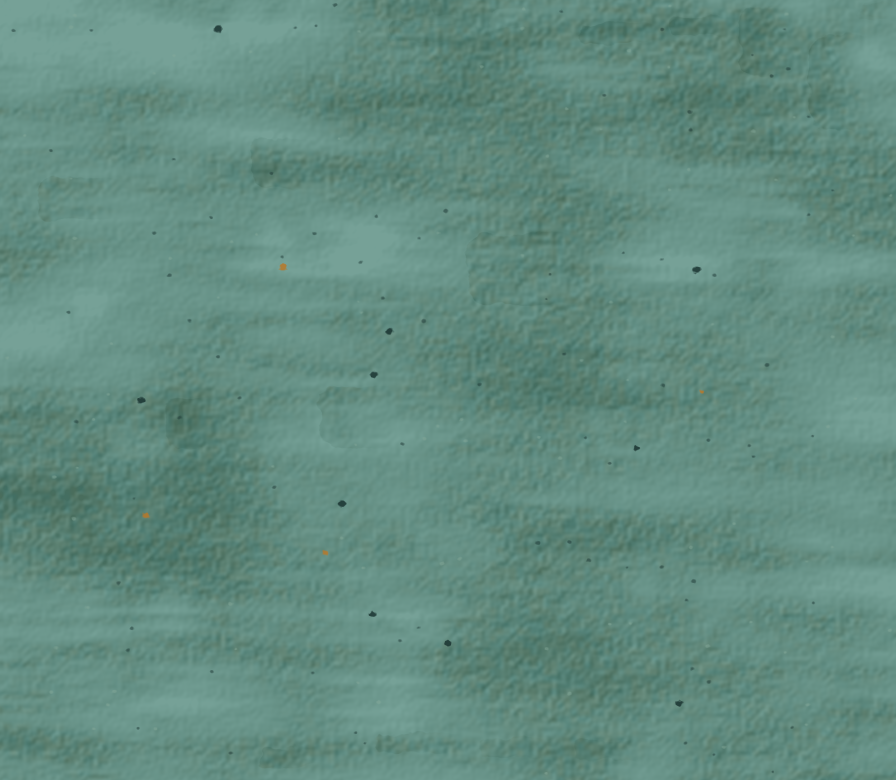
Write a Shadertoy shader that draws this texture.

```glsl
// Weathered teal painted plaster with cloudy blotches, level brush streaks, grain and flecks.

const vec3 DEEP_TEAL  = vec3(0.300, 0.468, 0.420);
const vec3 PALE_TEAL  = vec3(0.440, 0.610, 0.570);
const vec3 WARM_SHIFT = vec3(0.020, -0.004, -0.018);
const vec3 PIT_COLOR  = vec3(0.10, 0.20, 0.19);
const vec3 CHIP_COLOR = vec3(0.52, 0.66, 0.60);
const vec3 RUST_COLOR = vec3(0.72, 0.47, 0.16);

const float MEAN_TONE       = 0.49;
const float CLOUD_CONTRAST  = 1.45;
const float STREAK_CONTRAST = 0.95;
const float BRUSH_CONTRAST  = 0.45;
const float GRAIN_CONTRAST  = 0.55;
const float GRAIN_SCALE     = 165.0;
const float DAB_CELLS       = 7.0;
const int   PATCH_COUNT     = 7;
const int   SCRAP_COUNT     = 14;

float hash(vec2 p) {
    vec3 q = fract(vec3(p.xyx) * 0.1031);
    q += dot(q, q.yzx + 33.33);
    return fract((q.x + q.y) * q.z);
}

vec2 hash2(vec2 p) {
    return vec2(hash(p + 17.3), hash(p + 61.7));
}

float noise(vec2 p) {
    vec2 i = floor(p), f = fract(p);
    f = f * f * (3.0 - 2.0 * f);
    return mix(mix(hash(i), hash(i + vec2(1, 0)), f.x),
               mix(hash(i + vec2(0, 1)), hash(i + vec2(1, 1)), f.x), f.y);
}

float fbm(vec2 p) {
    float sum = 0.0, weight = 0.533;
    for (int i = 0; i < 4; i++) {
        sum += weight * noise(p);
        p = p * 2.03 + 19.7;
        weight *= 0.5;
    }
    return sum;
}

// Soft round pale blots scattered one per cell
float dabs(vec2 p) {
    vec2 cell = floor(p);
    float sum = 0.0;
    for (int y = -1; y <= 1; y++)
    for (int x = -1; x <= 1; x++) {
        vec2 id = cell + vec2(x, y);
        float radius = mix(0.2, 0.65, hash(id + 5.1));
        float d = length((p - id - hash2(id)) * vec2(0.85, 1.0));
        sum += step(0.5, hash(id + 9.4)) * smoothstep(radius, radius * 0.2, d);
    }
    return min(sum, 1.0);
}

// Overlaid paint layer: ragged crisp rim that fades toward its right side
float paintLayer(vec2 p, vec2 center, vec2 halfSize, float pixel) {
    float ragged = 0.014 * (fbm(p * vec2(45.0, 60.0)) - 0.5);
    vec2 q = p - center;
    float corner = 0.5 * min(halfSize.x, halfSize.y);
    vec2 e = abs(q) - halfSize + corner;
    float d = length(max(e, 0.0)) + min(max(e.x, e.y), 0.0) - corner + ragged;
    float fade = 1.0 - smoothstep(-0.6, 0.9, q.x / halfSize.x);
    return smoothstep(pixel, -pixel, d) * fade;
}

// Small irregular fleck in some of the cells; returns coverage and a random kind
vec2 fleck(vec2 p, float cells, float share, float size, float pixel) {
    vec2 id = floor(p * cells);
    vec2 q = p - (id + 0.2 + 0.6 * hash2(id + cells)) / cells;
    float radius = size * mix(0.5, 1.0, hash(id + 3.9));
    float d = length(q * vec2(0.8, 1.0)) + 0.6 * size * (noise(p * 350.0) - 0.5);
    float cover = smoothstep(radius + pixel, radius - pixel, d);
    return vec2(cover * step(hash(id + 41.0), share), hash(id + 77.0));
}

void mainImage(out vec4 fragColor, in vec2 fragCoord) {
    vec2 p = fragCoord / iResolution.y;
    float aspect = iResolution.x / iResolution.y;
    float pixel = 1.0 / iResolution.y;

    // Broad clouds, level streaks and fine brush marks
    vec2 bent = p + 0.012 * vec2(0.0, noise(p * 5.0));
    float clouds  = fbm(p * vec2(4.2, 5.5) + 3.0) - 0.5;
    float streaks = fbm(bent * vec2(2.6, 24.0) + 40.0) - 0.5;
    float brush   = noise(bent * vec2(9.0, 95.0) + 80.0) - 0.5;
    float tone = MEAN_TONE + CLOUD_CONTRAST * clouds + STREAK_CONTRAST * streaks
               + BRUSH_CONTRAST * brush * noise(p * 6.0 + 11.0);
    tone += 0.22 * dabs(p * DAB_CELLS + 0.4 * noise(p * 18.0));

    // Darker overlaps, then thin scraps along the upper and lower borders
    for (int i = 0; i < PATCH_COUNT; i++) {
        vec2 id = vec2(i, 8);
        vec2 halfSize = mix(vec2(0.035, 0.025), vec2(0.10, 0.065), hash2(id));
        vec2 center = hash2(id + 30.0) * vec2(aspect, 1.0);
        tone -= 0.26 * paintLayer(p, center, halfSize, pixel);
    }
    for (int i = 0; i < SCRAP_COUNT; i++) {
        vec2 id = vec2(i, 23);
        vec2 r = hash2(id);
        vec2 center = vec2(r.x * aspect, abs(float(i % 2) - 0.05 * r.y));
        float shade = mix(-0.3, 0.25, hash(id + 6.0));
        tone += shade * paintLayer(p, center, vec2(0.02 + 0.05 * r.y, 0.012), pixel);
    }

    // Side-lit grain, strongest where the paint is thin
    float thin = 1.0 - smoothstep(0.35, 0.85, tone);
    vec2 g = p * GRAIN_SCALE;
    float relief = noise(g) - noise(g + vec2(0.55, -0.5));
    relief += 0.5 * (noise(g * 0.45 + 7.0) - noise(g * 0.45 + vec2(7.4, 6.6)));
    tone += GRAIN_CONTRAST * relief * mix(0.35, 1.0, thin);

    vec3 color = mix(DEEP_TEAL, PALE_TEAL, clamp(tone, -0.25, 1.15));
    color += WARM_SHIFT * thin * (2.0 * noise(g * 0.7 + 50.0) - 0.6);

    // Tiny chips and pits, with a few larger dark or rusty flecks
    vec2 small = fleck(p, 38.0, 0.10, 0.0022, pixel);
    color = mix(color, small.y < 0.5 ? CHIP_COLOR : PIT_COLOR, 0.5 * small.x);
    vec2 large = fleck(p, 13.0, 0.09, 0.0042, pixel);
    color = mix(color, large.y < 0.12 ? RUST_COLOR : PIT_COLOR, 0.85 * large.x);

    fragColor = vec4(color, 1.0);
}
```
